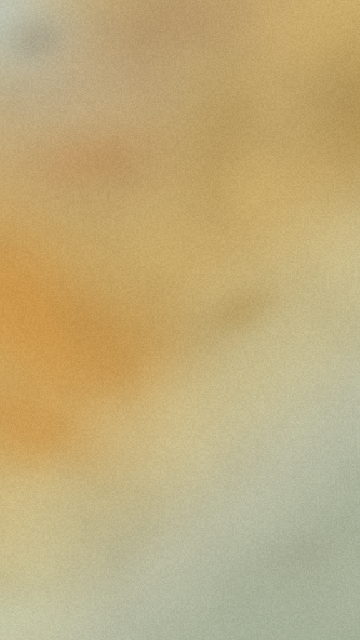
Reproduce this background procedurally as a Shadertoy shader.

```glsl
// Draws a soft amber and sage haze with cloudy mottling and fine grain.

const vec2 CANVAS = vec2(0.5625, 1.0);      // extent of the drawing plane
const vec2 SLOPE = vec2(0.633, -0.774);     // direction from warm to cool
const vec2 SLOPE_START = vec2(0.0, 0.12);

const vec3 SAND  = vec3(0.78, 0.665, 0.42);
const vec3 STRAW = vec3(0.775, 0.73, 0.55);
const vec3 MIST  = vec3(0.715, 0.725, 0.63);
const vec3 SAGE  = vec3(0.65, 0.685, 0.59);
const vec3 AMBER = vec3(0.79, 0.565, 0.26);
const vec3 CLAY  = vec3(0.74, 0.57, 0.36);
const vec3 DUST  = vec3(0.74, 0.65, 0.50);
const vec3 UMBER = vec3(0.69, 0.57, 0.40);
const vec3 OLIVE = vec3(0.69, 0.57, 0.33);
const vec3 STONE = vec3(0.63, 0.60, 0.51);
const vec3 MOSS  = vec3(0.62, 0.64, 0.54);
const vec3 FOG   = vec3(0.73, 0.75, 0.69);
const vec3 CREAM = vec3(0.81, 0.82, 0.69);

const float CLOUD_SCALE = 6.0;
const float CLOUD_DEPTH = 0.11;
const float GRAIN_CELLS = 512.0;            // grains along the height
const float GRAIN_DEPTH = 0.045;

float hash(vec2 p) {
    vec3 q = fract(vec3(p.xyx) * 0.1031);
    q += dot(q, q.yzx + 33.33);
    return fract((q.x + q.y) * q.z);
}

float valueNoise(vec2 p) {
    vec2 cell = floor(p);
    vec2 f = fract(p);
    f = f * f * (3.0 - 2.0 * f);
    float low  = mix(hash(cell), hash(cell + vec2(1, 0)), f.x);
    float high = mix(hash(cell + vec2(0, 1)), hash(cell + vec2(1, 1)), f.x);
    return mix(low, high, f.y);
}

float clouds(vec2 p) {
    float sum = 0.0;
    float gain = 0.5;
    for (int i = 0; i < 4; i++) {
        sum += gain * (valueNoise(p) - 0.5);
        p = mat2(1.6, 1.2, -1.2, 1.6) * p + 7.3;
        gain *= 0.5;
    }
    return sum;
}

// Gaussian ellipse, turned by an angle in radians
float glow(vec2 p, vec2 centre, vec2 radius, float angle) {
    float c = cos(angle), s = sin(angle);
    vec2 d = mat2(c, -s, s, c) * (p - centre) / radius;
    return exp(-dot(d, d));
}

// Diagonal fall from warm sand to cool sage
vec3 ground(vec2 p) {
    float d = dot(p - SLOPE_START, SLOPE);
    vec3 col = mix(SAND, STRAW, smoothstep(-0.19, 0.03, d));
    col = mix(col, MIST, smoothstep(-0.01, 0.20, d));
    return mix(col, SAGE, smoothstep(0.15, 0.31, d));
}

void mainImage(out vec4 fragColor, in vec2 fragCoord) {
    vec2 p = fragCoord / iResolution.xy * CANVAS;
    float cloud = clouds(p * CLOUD_SCALE);

    // Warp the plane a little so that the glows have uneven borders
    vec2 q = p + 0.04 * vec2(cloud, clouds(p * CLOUD_SCALE + 19.0));
    vec3 col = ground(q);

    // Warm glows on the left
    col = mix(col, AMBER, 0.80 * glow(q, vec2(0.03, 0.53), vec2(0.23, 0.11), -0.75));
    col = mix(col, AMBER, 0.35 * glow(q, vec2(0.18, 0.44), vec2(0.10, 0.07), 0.4));
    col = mix(col, AMBER, 0.60 * glow(q, vec2(0.05, 0.33), vec2(0.11, 0.055), -0.4));

    // Dusty upper area
    col = mix(col, DUST,  0.85 * glow(q, vec2(0.12, 0.87), vec2(0.23, 0.15), 0.4));
    col = mix(col, CLAY,  0.70 * glow(q, vec2(0.14, 0.75), vec2(0.10, 0.05), 0.2));
    col = mix(col, UMBER, 0.75 * glow(q, vec2(0.28, 0.97), vec2(0.15, 0.07), 0.3));
    col = mix(col, OLIVE, 0.45 * glow(q, vec2(0.34, 0.77), vec2(0.06, 0.11), -0.2));
    col = mix(col, OLIVE, 0.75 * glow(q, vec2(0.57, 0.83), vec2(0.09, 0.12), 0.0));
    col = mix(col, FOG,   0.95 * glow(q, vec2(0.00, 0.98), vec2(0.11, 0.13), 0.0));
    col = mix(col, STONE, 0.60 * glow(q, vec2(0.06, 0.935), vec2(0.045, 0.035), 0.3));

    // Small shades and the light lower corner
    col = mix(col, OLIVE, 0.50 * glow(q, vec2(0.37, 0.51), vec2(0.06, 0.03), 0.5));
    col = mix(col, MOSS,  0.60 * glow(q, vec2(0.48, 0.13), vec2(0.06, 0.04), 0.4));
    col = mix(col, CREAM, 0.75 * glow(q, vec2(0.00, 0.02), vec2(0.09, 0.06), 0.4));

    // Mottling and grain
    col *= 1.0 + CLOUD_DEPTH * cloud;
    col += GRAIN_DEPTH * (hash(floor(p * GRAIN_CELLS)) - 0.5);
    fragColor = vec4(clamp(col, 0.0, 1.0), 1.0);
}
```
